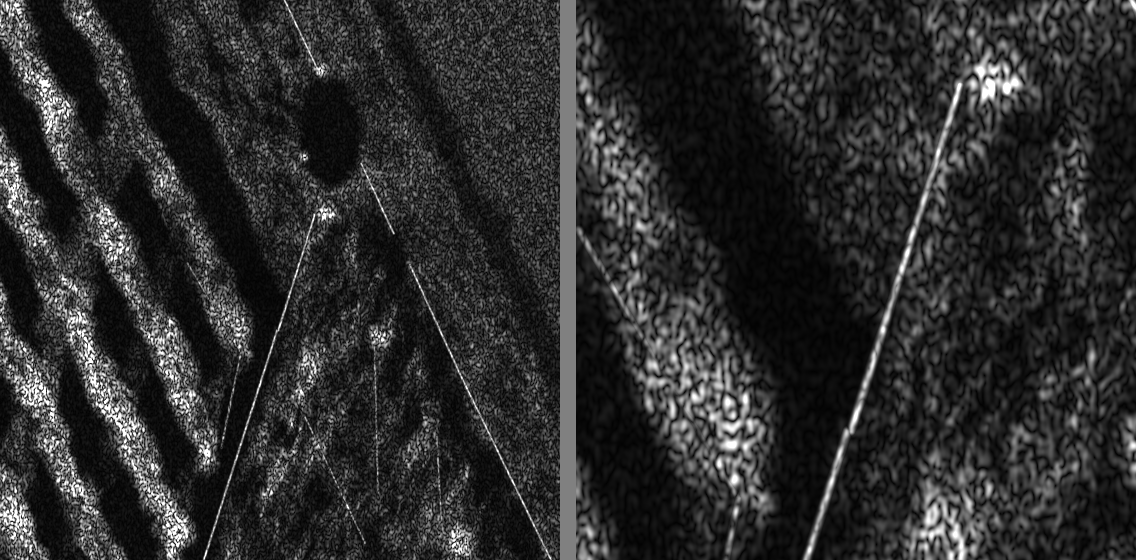
Left, the full canvas; right, a detail of the centre.
Write a Shadertoy shader that draws this texture.

```glsl
const float BAND_SLOPE = 0.475;      // lean of the bands, down to the right
const float CROSS_SLOPE = 0.32;      // lean of the crossing strips
const float BAND_PERIOD = 0.14;
const float BAND_START = 0.057;
const float DARK = 0.042;
const float FIELD_GRAY = 0.19;
const float LINE_WIDTH = 0.0021;
const vec2 GRAIN_FREQ = vec2(118.0, 80.0);

// Segments as start.xy, end.xy; the first SOLID_LINES are the strongest
const int LINE_COUNT = 11;
const int SOLID_LINES = 6;
const vec4 LINES[LINE_COUNT] = vec4[](
    vec4(0.508, 1.0, 0.572, 0.866), vec4(0.645, 0.708, 0.703, 0.583),
    vec4(0.732, 0.527, 0.823, 0.329), vec4(0.823, 0.329, 0.984, 0.0),
    vec4(0.562, 0.616, 0.497, 0.41), vec4(0.495, 0.41, 0.364, 0.0),
    vec4(0.545, 0.255, 0.652, 0.03), vec4(0.668, 0.41, 0.675, 0.12),
    vec4(0.78, 0.22, 0.788, 0.07), vec4(0.335, 0.53, 0.43, 0.37),
    vec4(0.43, 0.37, 0.395, 0.2));

// Bright spots as centre.xy, radius
const int GLINT_COUNT = 5;
const vec3 GLINTS[GLINT_COUNT] = vec3[](
    vec3(0.582, 0.617, 0.014), vec3(0.574, 0.876, 0.011),
    vec3(0.675, 0.40, 0.016), vec3(0.543, 0.72, 0.007),
    vec3(0.82, 0.03, 0.025));

vec2 gradientAt(vec2 cell) {
    uvec2 q = uvec2(ivec2(cell)) * uvec2(1597u, 3571u);
    uint h = (q.x ^ (q.y << 7)) + q.y * 2741u;
    h = (h ^ (h >> 15)) * 73244475u;
    h = (h ^ (h >> 13)) * 19349663u;
    float angle = float((h ^ (h >> 16)) & 65535u) * 6.28318 / 65536.0;
    return vec2(cos(angle), sin(angle));
}

float gradientNoise(vec2 p) {
    vec2 i = floor(p), f = p - i;
    vec2 w = f * f * f * (f * (f * 6.0 - 15.0) + 10.0);
    vec2 e = vec2(0.0, 1.0);
    float a = dot(gradientAt(i), f);
    float b = dot(gradientAt(i + e.yx), f - e.yx);
    float c = dot(gradientAt(i + e.xy), f - e.xy);
    float d = dot(gradientAt(i + 1.0), f - 1.0);
    return mix(mix(a, b, w.x), mix(c, d, w.x), w.y);
}

// Length of a random complex wave, averaging about one
float speckle(vec2 p) {
    vec2 q = p * GRAIN_FREQ, r = q * 1.63 + 57.3;
    float re = gradientNoise(q) + gradientNoise(r);
    float im = gradientNoise(q + 311.4) + gradientNoise(r + 523.7);
    return length(vec2(re, im)) * 2.35;
}

float patches(vec2 p) {
    float n = gradientNoise(p) + 0.7 * gradientNoise(p * 2.3 + 19.1)
            + 0.5 * gradientNoise(p * 5.1 + 43.7);
    return clamp(0.5 + 0.95 * n, 0.0, 1.0);
}

float ridge(float offset, float halfWidth) {
    return smoothstep(halfWidth, halfWidth * 0.3, abs(offset));
}

float segmentDistance(vec2 p, vec4 s) {
    vec2 a = p - s.xy, b = s.zw - s.xy;
    return length(a - b * clamp(dot(a, b) / dot(b, b), 0.0, 1.0));
}

// Mean brightness of the terrain before the grain
float terrain(vec2 p) {
    float warp = 0.022 * gradientNoise(p * 9.0) + 0.016 * gradientNoise(p * 24.0 + 7.0);
    float across = p.x + BAND_SLOPE * p.y + warp;
    float cross = p.x + CROSS_SLOPE * (1.0 - p.y) + warp;
    float clump = patches(vec2(across * 17.0, p.y * 8.0));

    // Bright bands with dark hollows and gray bridges
    float offset = (fract((across - BAND_START) / BAND_PERIOD + 0.5) - 0.5) * BAND_PERIOD;
    float bandGray = mix(0.62, 0.40, smoothstep(0.52, 0.6, across)) * (0.3 + 1.0 * clump);
    float banded = mix(DARK, bandGray, ridge(offset, 0.046));
    float bridge = 0.24 * ridge(cross - 0.29, 0.055) + 0.09 * ridge(cross - 0.45, 0.04);
    bridge += 0.18 * ridge(cross - 0.615, 0.035) * smoothstep(0.42, 0.34, p.y);
    banded = max(banded, bridge * (0.4 + clump));
    banded = mix(banded, DARK, smoothstep(0.632, 0.655, cross) * smoothstep(0.5, 0.4, p.y));

    // Patchy upper middle
    float upper = mix(DARK, 0.06 + 0.25 * clump, smoothstep(0.72, 0.75, across));
    upper *= mix(0.6, 1.0, smoothstep(0.5, 0.62, p.y));
    float mean = mix(banded, upper, smoothstep(0.64, 0.68, across) * smoothstep(0.36, 0.48, p.y));

    // Streaked wedge in the lower middle
    float streak = patches(vec2(cross * 24.0, p.y * 7.0) + 31.0);
    float wedge = DARK + 0.27 * streak * streak + 0.10 * clump * clump;
    wedge += 0.55 * streak * ridge(cross - 0.762, 0.026) * ridge(p.y - 0.23, 0.17);
    wedge = mix(wedge, DARK, 0.85 * ridge(across - 0.948, 0.038));
    mean = mix(mean, wedge, smoothstep(0.68, 0.7, cross) * smoothstep(0.64, 0.58, p.y));

    // Even field on the right, split by a dark valley
    float even = smoothstep(1.13, 1.19, across);
    float field = FIELD_GRAY * mix(0.5 + 0.95 * clump, 0.85 + 0.25 * p.y, even);
    field = mix(field, DARK * 1.5, 0.85 * ridge(across - 1.155, 0.04));
    mean = mix(mean, field, smoothstep(0.965, 0.995, across));

    // Dark hollow at the crossing
    float hollow = length((p - vec2(0.592, 0.768)) / vec2(0.058, 0.115)) + 9.0 * warp;
    return mix(DARK, mean, smoothstep(0.75, 1.1, hollow));
}

void mainImage(out vec4 fragColor, in vec2 fragCoord) {
    vec2 p = fragCoord / iResolution.xy;
    float grain = speckle(p);
    float mean = terrain(p);
    for (int i = 0; i < GLINT_COUNT; i++) {
        vec2 d = (p - GLINTS[i].xy) / GLINTS[i].z;
        mean += 0.7 * exp(-dot(d, d));
    }
    float gray = mean * grain;
    for (int i = 0; i < LINE_COUNT; i++) {
        float d = segmentDistance(p, LINES[i]) / LINE_WIDTH;
        float strength = i < SOLID_LINES ? 0.45 + 0.35 * grain : 0.12 + 0.38 * grain;
        gray = max(gray, strength * exp(-d * d));
    }
    fragColor = vec4(vec3(clamp(gray + 0.008, 0.0, 1.0)), 1.0);
}
```
